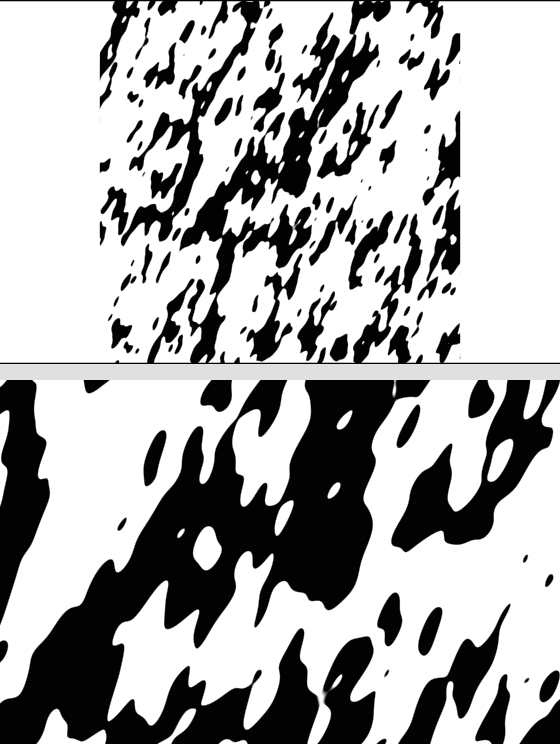
Top, the full canvas; bottom, a detail of the centre.
A Shadertoy shader for this texture:

```glsl
// Slanted black flecks in a square white panel, with thin rules above and below.
#define WAVES 110
#define COVERAGE_LEVEL 0.64
#define LEAN 1.16
#define ACROSS_FREQ 120.0
#define ALONG_FREQ 41.0
#define PANEL_HALF_WIDTH 0.495
#define RULE_WIDTH 0.0035
#define EDGE_PIXELS 1.3
#define INK vec3(0.008)
#define PAPER vec3(1.0)

const float GOLDEN_ANGLE = 2.399963;
const float TAU = 6.283185;

float hash(float n) {
    return fract(sin(n * 12.9898 + 4.137) * 43758.5453);
}

// Unit-variance random field in x, its gradient in yz.
// Sums plane waves whose spectrum is squeezed along the grain.
vec3 grainField(vec2 p) {
    vec3 sum = vec3(0.0);
    for (int i = 0; i < WAVES; i++) {
        float n = float(i);
        float radius = pow(-log((n + 0.5) / float(WAVES)), 0.75);
        float angle = n * GOLDEN_ANGLE + hash(n + 7.0);
        vec2 k = radius * vec2(cos(angle) * ALONG_FREQ, sin(angle) * ACROSS_FREQ);
        float phase = dot(k, p) + TAU * hash(n + 151.0);
        sum += vec3(cos(phase), -k * sin(phase));
    }
    return sum * sqrt(2.0 / float(WAVES));
}

// Approximate signed distance to the fleck edge, positive inside.
float fleckDistance(vec2 p) {
    vec2 grain = vec2(cos(LEAN), sin(LEAN));
    vec2 q = vec2(dot(p, grain), dot(p, vec2(-grain.y, grain.x)));
    vec3 field = grainField(q);
    return (field.x - COVERAGE_LEVEL) / max(length(field.yz), 20.0);
}

float coverage(float inside, float edge) {
    return clamp(0.5 + inside / edge, 0.0, 1.0);
}

void mainImage(out vec4 fragColor, in vec2 fragCoord) {
    float pixel = 1.0 / iResolution.y;
    vec2 p = (fragCoord - 0.5 * iResolution.xy) * pixel;

    // Flecks, cropped by the panel sides
    float ink = 0.0;
    float panel = coverage(PANEL_HALF_WIDTH - abs(p.x), pixel);
    if (panel > 0.0) {
        ink = panel * coverage(fleckDistance(p), EDGE_PIXELS * pixel);
    }

    // Rules along the top and bottom
    float rule = coverage(abs(p.y) - 0.5 + RULE_WIDTH, pixel);
    fragColor = vec4(mix(PAPER, INK, max(ink, rule)), 1.0);
}
```
